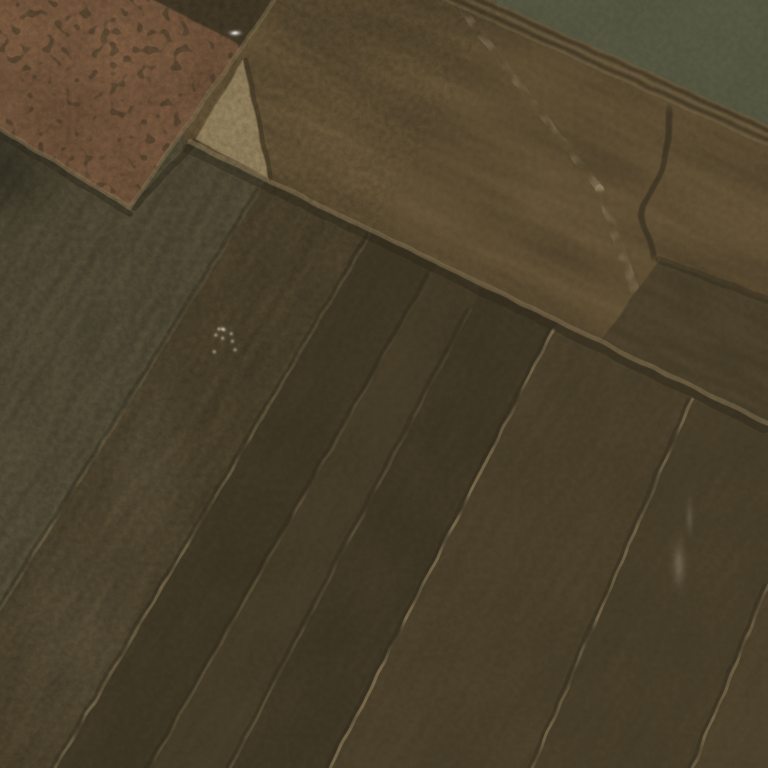
Reproduce this texture procedurally as a Shadertoy shader.

```glsl
#define SOFT 0.002
#define GRAIN 0.1
#define MOTTLE 0.08
#define FURROW 0.08
#define TRACK vec3(0.49, 0.43, 0.31)
#define SHADE vec3(0.17, 0.15, 0.10)
#define SOIL vec3(0.28, 0.242, 0.163)
#define UPLAND vec3(0.355, 0.295, 0.195)
#define CLAY vec3(0.42, 0.31, 0.22)

vec2 hash2(vec2 c) {
    vec3 q = fract(c.xyx * vec3(0.1031, 0.1030, 0.0973));
    q += dot(q, q.yzx + 33.33);
    return fract((q.xx + q.yz) * q.zy);
}

float corner(vec2 cell, vec2 offset) {
    float angle = 6.2832 * hash2(cell).x;
    return dot(vec2(cos(angle), sin(angle)), offset);
}

float noise(vec2 p) {
    vec2 i = floor(p), f = fract(p), e = vec2(1, 0);
    vec2 u = f * f * (3.0 - 2.0 * f);
    return mix(mix(corner(i, f), corner(i + e, f - e), u.x),
               mix(corner(i + e.yx, f - e.yx), corner(i + 1.0, f - 1.0), u.x), u.y);
}

float fbm(vec2 p) {
    float sum = 0.0, amp = 0.6;
    for (int i = 0; i < 4; i++) {
        sum += amp * noise(p);
        p = mat2(1.6, 1.2, -1.2, 1.6) * p + 7.3;
        amp *= 0.55;
    }
    return sum;
}

// Noise stretched along a ploughing direction
float furrows(vec2 p, vec2 dir, vec2 freq) {
    dir = normalize(dir);
    return noise(freq * vec2(dot(p, dir), dot(p, vec2(-dir.y, dir.x))));
}

// Signed distance, positive to the right of a -> b
float side(vec2 p, vec2 a, vec2 b) {
    vec2 d = normalize(b - a);
    return dot(p - a, vec2(d.y, -d.x));
}

float fill(float d) { return smoothstep(-SOFT, SOFT, d); }

float stroke(vec2 p, vec2 a, vec2 b, float width) {
    vec2 d = b - a;
    float t = clamp(dot(p - a, d) / dot(d, d), 0.0, 1.0);
    return 1.0 - smoothstep(width, width + SOFT, length(p - a - d * t));
}

float blob(vec2 p, vec2 center, vec2 radius) {
    vec2 q = (p - center) / radius;
    return exp(-dot(q, q));
}

void mainImage(out vec4 fragColor, in vec2 fragCoord) {
    vec2 p = fragCoord / iResolution.xy;
    float broad = fbm(p * 9.0);
    vec2 w = p + 0.0025 * vec2(noise(p * 35.0), noise(p * 35.0 + 40.0));

    // Lower strips: upper and lower end of each dividing track
    vec4 tracks[7] = vec4[7](
        vec4(0.339, 0.753, 0, 0.206), vec4(0.482, 0.694, 0.072, 0),
        vec4(0.56, 0.642, 0.195, 0), vec4(0.612, 0.596, 0.3, 0),
        vec4(0.72, 0.57, 0.43, 0), vec4(0.901, 0.479, 0.693, 0),
        vec4(1, 0.238, 0.902, 0));
    float tone[7] = float[7](0.96, 0.86, 0.93, 0.87, 1.0, 0.97, 1.04);
    float wear[7] = float[7](0.45, 0.65, 0.35, 0.35, 0.85, 0.75, 0.7);
    vec3 col = vec3(0.292, 0.27, 0.195);
    col *= 1.0 - 0.3 * blob(p, vec2(0, 0.78), vec2(0.06));
    for (int i = 0; i < 7; i++)
        col = mix(col, SOIL * tone[i], fill(side(w, tracks[i].zw, tracks[i].xy)));
    float rough = fill(side(p, tracks[1].xy, tracks[1].zw));
    float grass = blob(p, vec2(0.19, 0.4), vec2(0.05, 0.1)) + blob(p, vec2(0.1, 0.17), vec2(0.09, 0.14));
    col += 0.035 * grass * rough;
    col *= 1.0 + (0.6 + rough) * FURROW * furrows(p, vec2(0.53, 0.85), vec2(12, 90));
    for (int i = 0; i < 7; i++) {
        vec2 top = tracks[i].xy, foot = tracks[i].zw;
        float worn = smoothstep(-0.6, 0.25, noise(p * 28.0 + float(i) * 9.0));
        float fade = i < 4 ? 1.0 - 0.6 * smoothstep(0.3, 0.6, p.y) : 1.0;
        col = mix(col, SHADE, 0.35 * stroke(w + vec2(0.004, 0), top, foot, SOFT));
        col = mix(col, TRACK, wear[i] * fade * worn * stroke(w, top, foot, 0.001));
    }

    // Ploughed upland with a pale streak
    vec2 east = vec2(1, 0.449), west = vec2(0.247, 0.815);
    vec2 clayFoot = vec2(0.169, 0.73), clayTop = vec2(0.358, 1);
    vec2 clayWest = vec2(0, 0.833), rows = vec2(0.9, -0.42);
    float eastOfClay = side(w, clayFoot, clayTop);
    vec3 ground = UPLAND * (1.0 + FURROW * (furrows(w, rows, vec2(9, 95)) + 2.0 * furrows(w, rows, vec2(4, 22))));
    ground *= 1.0 - 0.13 * blob(p, vec2(0.52, 1), vec2(0.16, 0.09));
    vec2 bendPoint = vec2(0.781, 0.753);
    float streak = stroke(w, vec2(0.6, 0.99), bendPoint, 0.004) + stroke(w, bendPoint, vec2(0.827, 0.622), 0.005);
    ground += 0.09 * streak * smoothstep(-0.2, 0.5, noise(p * 60.0));

    // Dark wedge and winding ditch
    vec2 wedgeTop = vec2(0.859, 0.661), wedgeEast = vec2(1, 0.609);
    float wedge = min(side(w, vec2(0.788, 0.565), wedgeTop), side(w, wedgeTop, wedgeEast));
    ground = mix(ground, SOIL * (1.0 + 0.12 * furrows(p, rows, vec2(12, 80))), fill(wedge));
    ground = mix(ground, SHADE, 0.35 * stroke(w, wedgeTop, wedgeEast, 0.004));
    float bend = 0.853 + 0.019 * (smoothstep(0.7, 0.85, p.y) - blob(p.yy, vec2(0.722), vec2(0.05)));
    float ditch = 1.0 - smoothstep(0.002, 0.006, abs(w.x - bend));
    ditch *= smoothstep(0.655, 0.67, p.y) - smoothstep(0.85, 0.87, p.y);
    ground = mix(ground, SHADE, 0.55 * ditch);

    // Green corner with parallel lanes
    float green = side(w, vec2(1, 0.837), vec2(0.638, 1));
    ground = mix(ground, vec3(0.325, 0.33, 0.25), fill(green));
    float lanes = 0.38 * fill(green + 0.026) * fill(-green);
    ground = mix(ground, mix(SHADE, TRACK, 0.5 + 0.5 * cos(green * 520.0)), lanes);
    col = mix(col, ground, fill(min(side(w, east, west), eastOfClay)));

    // Clay field, shrubs and dark yard
    vec3 clay = CLAY * (1.0 + 0.15 * broad);
    clay = mix(clay, SOIL * 0.85, 0.55 * smoothstep(0.18, 0.42, noise(p * 85.0) + 0.35 * broad));
    clay = mix(clay, SHADE * 1.25, 0.85 * fill(side(w, vec2(0.305, 0.945), vec2(0.2, 1))));
    col = mix(col, clay, fill(min(-eastOfClay, side(w, clayFoot, clayWest))));
    col = mix(col, SHADE, 0.5 * stroke(w + vec2(0, 0.008), clayWest, clayFoot, 0.003));
    col = mix(col, SHADE, 0.5 * stroke(w - vec2(0.006, 0), clayFoot, west, 0.003));
    col = mix(col, TRACK, 0.45 * max(stroke(w, clayFoot, clayTop, SOFT), stroke(w, clayFoot, clayWest, SOFT)));

    // Main road with a shaded verge
    col = mix(col, SHADE, 0.45 * stroke(w + vec2(0.004, 0.008), east, west, 0.004));
    col = mix(col, TRACK, 0.55 * stroke(w, east, west, SOFT));

    // Pale triangle
    vec2 a = vec2(0.316, 0.922), b = vec2(0.349, 0.768), c = vec2(0.254, 0.818);
    col = mix(col, TRACK * 1.08, fill(min(side(w, a, b), min(side(w, b, c), side(w, c, a)))));
    col = mix(col, SHADE, 0.4 * stroke(w - vec2(0.004, 0), a, b, SOFT));

    // Bare patches, scattered stones and a small roof
    col += 0.13 * blob(p, vec2(0.884, 0.265), vec2(0.007, 0.024));
    col += 0.08 * blob(p, vec2(0.898, 0.327), vec2(0.004, 0.018));
    for (int i = 0; i < 9; i++)
        col += 0.28 * blob(p, vec2(0.275, 0.54) + 0.035 * hash2(vec2(i, 4)), vec2(0.0025));
    col = mix(col, vec3(0.85), blob(p, vec2(0.306, 0.957), vec2(0.006, 0.003)));

    // Soil mottling and grain
    col *= 1.0 + MOTTLE * broad + GRAIN * (1.0 + rough) * fbm(p * 130.0);
    fragColor = vec4(col, 1);
}
```
